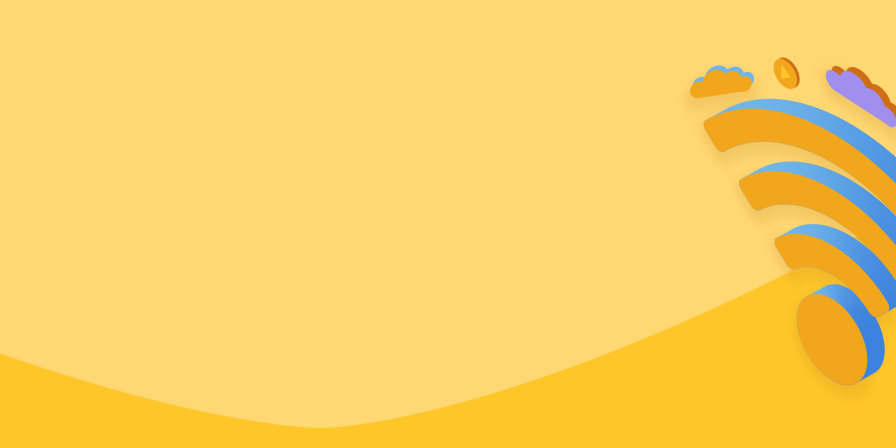
Give the GLSL for this background, as a WebGL 1 fragment shader.

```glsl
precision highp float;
// Yellow backdrop with a curved hill and a raised wireless signal, two clouds and a coin at the right.

uniform vec2 u_resolution;

// Soft-edged coverage of a signed distance, in canvas heights.
float fill(float d) {
  float w = 0.75 / u_resolution.y;
  return 1.0 - smoothstep(-w, w, d);
}

// Flat coordinates on the isometric plane that faces left.
vec2 isoPlane(vec2 p) {
  float x = p.x / 0.866;
  return vec2(x, p.y + 0.5 * x);
}

// Dot and three concentric arcs with rounded ends.
float signalShape(vec2 q) {
  float r = length(q);
  float angle = abs(atan(q.x, q.y));
  float corner = 0.016;
  float d = r - 0.091;
  for (int i = 0; i < 3; i++) {
    float radius = 0.178 + 0.125 * float(i);
    vec2 edge = vec2(abs(r - radius) - 0.033, (angle - 0.82) * r) + corner;
    float arc = length(max(edge, 0.0)) + min(max(edge.x, edge.y), 0.0) - corner;
    d = min(d, arc);
  }
  return d;
}

// Four lumps over a flat base, sheared by a slope.
float cloudShape(vec2 p, float size, float slope) {
  vec2 q = vec2(p.x, p.y - slope * p.x) / size;
  float d = length(q + vec2(1.0, 0.0)) - 0.37;
  d = min(d, length(q - vec2(-0.26, 0.2)) - 0.57);
  d = min(d, length(q - vec2(0.47, 0.14)) - 0.47);
  d = min(d, length(q - vec2(1.04, -0.05)) - 0.34);
  vec2 base = abs(q - vec2(0.02, -0.18)) - vec2(1.02, 0.19);
  return min(d, max(base.x, base.y)) * size;
}

// Triangle pointing right.
float triangleShape(vec2 q) {
  return max(-q.x - 0.010, q.x * 0.55 + abs(q.y) * 0.835 - 0.008);
}

float shadow(float d) {
  return 0.2 * (1.0 - smoothstep(-0.015, 0.035, d));
}

void main() {
  vec2 p = gl_FragCoord.xy / u_resolution.y;
  vec3 orange = vec3(0.95, 0.65, 0.11);
  vec3 rust = vec3(0.81, 0.43, 0.08);
  vec3 gold = vec3(1.0, 0.775, 0.16);
  vec3 skyBlue = vec3(0.44, 0.71, 0.91);
  vec3 shade = vec3(0.78, 0.53, 0.12);

  // Sky and hill
  float u = p.x - 0.716;
  float hill = 0.0443 + (u < 0.0 ? 0.275 : 0.3257) * pow(abs(u), 1.5);
  vec3 color = mix(vec3(1.0, 0.843, 0.45), gold, fill((p.y - hill) * 0.9));

  // Soft shadows below the objects
  vec2 signalPos = p - vec2(1.857, 0.242);
  vec2 smallPos = p - vec2(1.609, 0.807);
  vec2 largePos = p - vec2(1.922, 0.781);
  vec2 coinPos = p - vec2(1.753, 0.835);
  vec2 drop = vec2(-0.003, 0.016);
  color = mix(color, shade, shadow(signalShape(isoPlane(signalPos + drop))));
  float smallShade = cloudShape(smallPos + drop, 0.05, 0.15);
  float largeShade = cloudShape(largePos + drop, 0.0575, -0.65);
  color = mix(color, shade, shadow(min(smallShade, largeShade)));

  // Blue sides of the signal, swept along its depth
  float side = 1.0;
  for (int i = 0; i <= 16; i++) {
    vec2 depth = vec2(0.039, 0.022) * float(i) / 16.0;
    side = min(side, signalShape(isoPlane(signalPos - depth)));
  }
  vec2 face = isoPlane(signalPos);
  float turn = face.x / max(length(face), 0.001);
  vec3 blue = mix(skyBlue, vec3(0.24, 0.51, 0.87), smoothstep(-0.5, 0.85, turn));
  color = mix(color, blue, fill(side));
  color = mix(color, orange, fill(signalShape(face)));

  // Small orange cloud with a blue rim
  color = mix(color, skyBlue, fill(cloudShape(smallPos - vec2(0.005, 0.01), 0.05, 0.15)));
  color = mix(color, orange, fill(cloudShape(smallPos, 0.05, 0.15)));

  // Large violet cloud with a rust rim
  color = mix(color, rust, fill(cloudShape(largePos - vec2(0.013, 0.009), 0.0575, -0.65)));
  color = mix(color, vec3(0.63, 0.56, 0.93), fill(cloudShape(largePos, 0.0575, -0.65)));

  // Coin with a triangle
  vec2 coin = isoPlane(coinPos);
  color = mix(color, rust, fill(length(isoPlane(coinPos - vec2(0.006, 0.003))) - 0.03));
  color = mix(color, orange, fill(length(coin) - 0.03));
  color = mix(color, gold, fill(triangleShape(coin)));

  gl_FragColor = vec4(color, 1.0);
}
```
